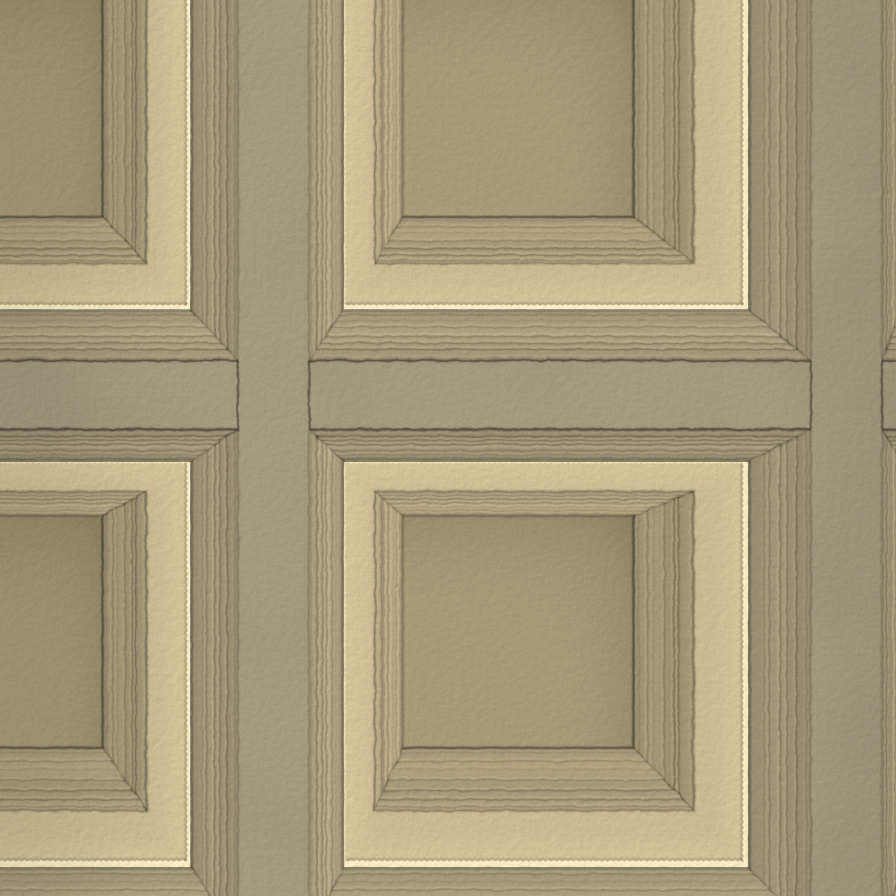
Reproduce this pattern procedurally as a WebGL 2 fragment shader.

```glsl
#version 300 es
precision highp float;
// Painted coffered panelling: nested rectangles repeat on a square grid.
// Mitred mouldings join the layers; each layer shifts by its depth in every
// cell for perspective, and gradient noise roughens the grooves and paint.
#define SPAN 768.0                        // design units across the canvas
#define PERIOD 478.0                      // distance between coffers
#define CELL_START vec2(235.0, 338.0)     // top left of cell (0, 0)
#define RAIL_COLOR vec3(0.632, 0.602, 0.495)
#define FRAME_COLOR vec3(0.642, 0.602, 0.485)
#define CREAM_COLOR vec3(0.800, 0.735, 0.575)
#define LIP_COLOR vec3(0.970, 0.920, 0.770)
#define RECESS_COLOR vec3(0.675, 0.615, 0.480)
#define PANEL_COLOR vec3(0.645, 0.588, 0.455)
#define GROOVE_DEPTH 0.20
#define GRAIN 0.045
#define WOBBLE 1.3

uniform vec2 u_resolution;
out vec4 outColor;

float aa; // one pixel, in design units

float hash(float n) { return fract(sin(n * 127.1) * 43758.55); }

vec2 gradient(vec2 cell) {
  float a = 6.2832 * fract(sin(dot(cell, vec2(127.1, 311.7))) * 43758.55);
  return vec2(cos(a), sin(a));
}

float noise(vec2 p) {
  vec2 i = floor(p), f = p - i;
  vec2 u = f * f * f * (f * (f * 6.0 - 15.0) + 10.0);
  vec2 x = vec2(1.0, 0.0);
  float low = mix(dot(gradient(i), f), dot(gradient(i + x), f - x), u.x);
  float high = mix(dot(gradient(i + x.yx), f - x.yx), dot(gradient(i + 1.0), f - 1.0), u.x);
  return mix(low, high, u.y);
}

float fbm(vec2 p) {
  float sum = 0.0, amp = 1.0;
  for (int i = 0; i < 4; i++) {
    sum += amp * noise(p);
    p = p * 2.1 + 17.3;
    amp *= 0.6;
  }
  return sum;
}

// Soft line that keeps its weight when thinner than a pixel
float stroke(float d, float width) {
  float w = max(width, aa * 0.65);
  return exp(-d * d / (w * w)) * width / w;
}

// Distances inside a rectangle: left, top, right, bottom
vec4 inset(vec2 q, vec4 r) { return vec4(q - r.xy, r.zw - q); }

float nearest(vec4 d) { return min(min(d.x, d.y), min(d.z, d.w)); }

float cover(float d) { return smoothstep(-0.6 * aa, 0.6 * aa, d); }

// Brightness of a mitred, grooved moulding between two rectangles
float moulding(vec2 q, vec4 outer, vec4 inner, vec4 tone, float seed) {
  vec4 width = vec4(inner.xy - outer.xy, outer.zw - inner.zw);
  vec4 t = inset(q, outer) / width;
  vec2 side = step(t.zw, t.xy);
  vec2 across = min(t.xy, t.zw);
  vec2 size = mix(width.xy, width.zw, side);
  vec2 light = mix(tone.xy, tone.zw, side);
  float upright = smoothstep(-0.03, 0.03, across.y - across.x);
  float depth = min(across.x, across.y);
  float reach = mix(size.y, size.x, upright);
  float shade = mix(light.y, light.x, upright) + 0.03 * sin(depth * 9.0 + seed);
  for (int i = 0; i < 7; i++) {
    float k = float(i), h = hash(k + seed + 11.0 * step(0.5, upright));
    float d = (depth - (k + 0.2 + 0.6 * h) / 7.0) * reach;
    float weight = GROOVE_DEPTH * (0.25 + 0.75 * hash(k * 3.7 + seed));
    shade -= weight * stroke(d, 0.9);
    shade += 0.45 * weight * stroke(d - 2.0, 1.1);
  }
  float mitre = (across.x - across.y) * min(size.x, size.y);
  return shade - 0.22 * stroke(mitre, 1.3) * (0.8 + noise(q * 0.09));
}

void main() {
  float scale = SPAN / min(u_resolution.x, u_resolution.y);
  aa = scale;
  vec2 p = gl_FragCoord.xy * scale;
  p.y = SPAN - p.y;

  // Cell layout; the outer frame stands forward, the panel lies deepest
  vec2 id = floor((p - CELL_START) / PERIOD);
  vec2 q = p - id * PERIOD;
  vec4 frame = vec4(265.0, 368.0, 695.0, 800.0) + 13.0 * id.xyxy;
  vec4 cream = vec4(295.0, 396.0, 641.0, 743.0);
  vec4 recess = vec4(321.0, 421.0, 595.0, 695.0) - 9.0 * id.xyxy;
  vec4 panel = vec4(345.0, 442.0, 543.0, 641.0) - 23.0 * id.xyxy;
  vec2 warp = vec2(fbm(p * 0.07), fbm(p * 0.07 + 41.0));
  vec2 rough = q + WOBBLE * warp;

  // Stiles and rails, with dark joints
  vec4 edge = inset(rough, frame);
  vec2 gap = min(edge.xy, edge.zw);
  vec3 color = RAIL_COLOR * (1.0 + 0.03 * noise(p * 0.012));
  color *= 1.0 - 0.40 * stroke(gap.x, 1.1) * cover(-gap.y);

  // Outer moulding and its outline
  float shade = moulding(rough, frame, cream, vec4(1.03, 0.94, 0.95, 1.01), 3.0);
  color = mix(color, FRAME_COLOR * shade, cover(nearest(edge)));
  color *= 1.0 - 0.45 * stroke(gap.y, 1.2) * cover(gap.x);
  color *= 1.0 - 0.16 * stroke(gap.x, 1.2) * cover(gap.y);

  // Cream border with a bright beaded lip
  vec4 c = inset(q + 0.25 * warp, cream);
  float inside = nearest(c);
  vec3 border = CREAM_COLOR * (1.04 - 0.05 * smoothstep(0.0, 35.0, inside));
  vec4 lip = vec4(1.3, 1.3, 4.0 + 1.5 * id.x, 5.0 + 1.5 * id.y);
  lip += 0.4 * sin(q.yxyx * 1.3);
  vec4 bright = 1.0 - smoothstep(lip - 0.7 * aa, lip + 0.7 * aa, c);
  border *= 1.0 - 0.14 * (stroke(c.z - lip.z - 1.5, 1.2) + stroke(c.w - lip.w - 1.5, 1.2));
  border = mix(border, LIP_COLOR, max(max(bright.x, bright.y) * 0.6, max(bright.z, bright.w)));
  color *= 1.0 - 0.18 * stroke(inside + 1.5, 1.5);
  color = mix(color, border, cover(inside));

  // Recessed moulding
  float well = nearest(inset(rough, recess));
  shade = moulding(rough, recess, panel, vec4(1.05, 1.02, 0.93, 0.99), 8.0);
  color = mix(color, RECESS_COLOR * shade, cover(well));
  color *= 1.0 - 0.20 * stroke(well, 1.2);

  // Deep flat panel, shaded towards its top and right
  vec4 deep = inset(q + 0.6 * warp, panel);
  float floorEdge = nearest(deep);
  float shadow = 0.10 * exp(-max(deep.y, 0.0) / 40.0) + 0.10 * exp(-max(deep.z, 0.0) / 30.0);
  color = mix(color, PANEL_COLOR * (1.03 - shadow), cover(floorEdge));
  float dark = 0.25 + 0.15 * step(min(deep.z, deep.w), min(deep.x, deep.y));
  color *= 1.0 - dark * stroke(floorEdge, 1.3);

  // Embossed paint grain and broad falloff of light
  float relief = fbm(p * 0.16) - fbm(p * 0.16 + vec2(0.18, 0.22));
  color *= 1.0 + GRAIN * (relief + 0.6 * noise(p * 0.45));
  color *= 1.0 - 0.07 * smoothstep(160.0, 0.0, p.x) - 0.05 * smoothstep(640.0, 768.0, p.x);
  outColor = vec4(color, 1.0);
}
```
